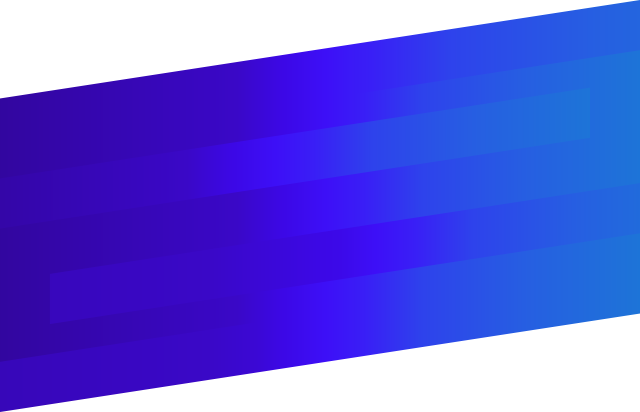
A Shadertoy shader for this background:

```glsl
// A slanted ribbon with a violet-to-azure gradient crosses a white page.
// Lanes parallel to its edges reuse the same colour ramp, shifted or
// stretched sideways, so they fade in and out against the ribbon.

#define RISE 0.239         // climb of the ribbon from left to right
#define THICKNESS 0.761    // vertical height of the ribbon
#define LANE_HEIGHT 0.160  // lane height as a share of the ribbon
#define LANE_SHIFT 0.078   // sideways offset of the inset lanes
#define GLOW_START 0.24    // ramp position where the lit lanes begin
#define GLOW_SLOPE 0.40    // ramp speed in the dark part of lit lanes
#define SLOW_START 0.55    // where the top lane falls behind
#define SLOW_RATE 0.72     // ramp speed of the top lane after that

const int STOP_COUNT = 8;

// Each stop holds a colour and its position along the ramp.
const vec4 STOPS[STOP_COUNT] = vec4[STOP_COUNT](
    vec4(0.197, 0.022, 0.625, 0.00),
    vec4(0.227, 0.030, 0.780, 0.37),
    vec4(0.235, 0.030, 0.900, 0.44),
    vec4(0.240, 0.060, 0.970, 0.51),
    vec4(0.225, 0.120, 0.965, 0.57),
    vec4(0.180, 0.260, 0.925, 0.66),
    vec4(0.150, 0.370, 0.885, 0.82),
    vec4(0.115, 0.455, 0.845, 1.00));

vec3 ramp(float t) {
    vec3 color = STOPS[0].rgb;
    for (int i = 1; i < STOP_COUNT; i++) {
        float from = STOPS[i - 1].a;
        float blend = clamp((t - from) / (STOPS[i].a - from), 0.0, 1.0);
        color = mix(color, STOPS[i].rgb, blend);
    }
    return color;
}

// Smooth coverage of the interval from low to high.
float span(float value, float low, float high, float pixel) {
    float inside = min(value - low, high - value);
    return clamp(inside / pixel + 0.5, 0.0, 1.0);
}

// Coverage of a lane in ribbon space: x across, y from top edge to bottom.
float lane(vec2 p, float top, float left, float right, vec2 pixel) {
    return span(p.y, top, top + LANE_HEIGHT, pixel.y)
         * span(p.x, left, right, pixel.x);
}

void mainImage(out vec4 fragColor, in vec2 fragCoord) {
    vec2 uv = fragCoord / iResolution.xy;

    // Shear the canvas so the ribbon spans 0 to 1 vertically.
    float depth = (1.0 - uv.y + RISE * (uv.x - 1.0)) / THICKNESS;
    vec2 p = vec2(uv.x, depth);
    vec2 pixel = vec2(1.0, 1.0 / THICKNESS) / iResolution.xy;

    // Ramp positions for the lanes.
    float litDark = GLOW_START + GLOW_SLOPE * p.x;
    float slowed = min(p.x, mix(SLOW_START, p.x, SLOW_RATE));
    float ahead = p.x + LANE_SHIFT;
    float behind = max(p.x - LANE_SHIFT, litDark);
    float lit = max(p.x, litDark);

    // Ribbon body, then its lanes from top to bottom.
    vec3 color = ramp(p.x);
    color = mix(color, ramp(slowed), lane(p, 0.0, -1.0, 2.0, pixel));
    color = mix(color, ramp(ahead),
                lane(p, 0.255, -1.0, 1.0 - LANE_SHIFT, pixel));
    color = mix(color, ramp(behind),
                lane(p, 0.584, LANE_SHIFT, 2.0, pixel));
    color = mix(color, ramp(lit),
                lane(p, 1.0 - LANE_HEIGHT, -1.0, 2.0, pixel));

    // Cut the ribbon out of the white page.
    float ribbon = span(p.y, 0.0, 1.0, pixel.y);
    fragColor = vec4(mix(vec3(1.0), color, ribbon), 1.0);
}
```
